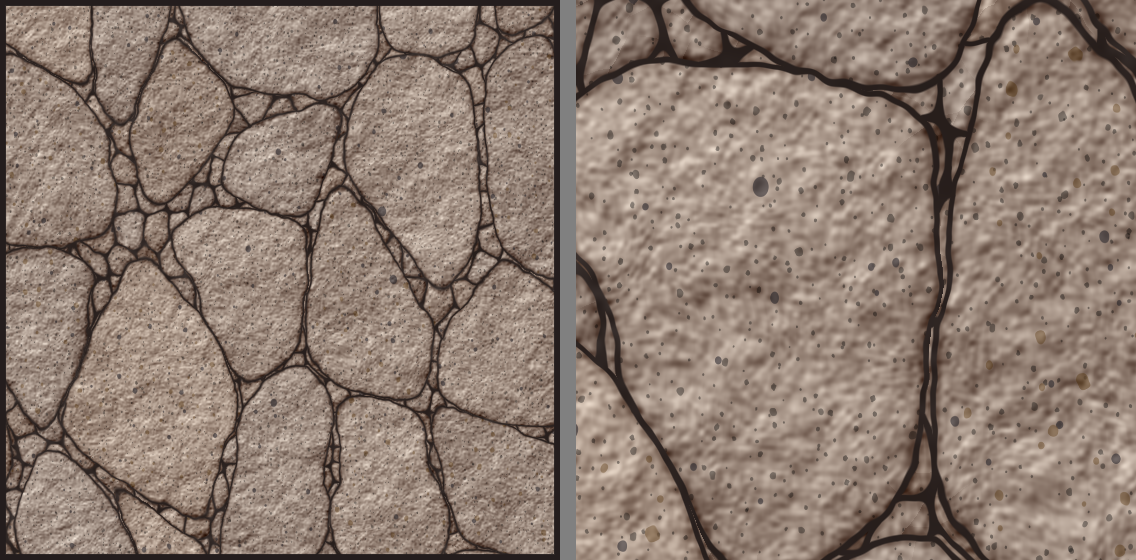
Left, the full canvas; right, a detail of the centre.
Reproduce this texture procedurally as a WebGL 2 fragment shader.

```glsl
#version 300 es
precision highp float;
// Dry-laid wall of rough, pitted tan stones with small chips in the gaps, in a thin dark frame.
uniform vec2 u_resolution;
out vec4 fragColor;

const vec3 BODY = vec3(0.622, 0.549, 0.499);       // mean lit stone
const vec3 TONE_TINT = vec3(1.0, 1.05, 1.03);      // colour change per unit of tone
const vec3 JOINT_COLOR = vec3(0.15, 0.115, 0.105);
const vec3 FRAME_COLOR = vec3(0.14, 0.115, 0.115);
const vec3 CLAST_COLOR = vec3(0.30, 0.27, 0.27);
const vec3 OCHRE_COLOR = vec3(0.43, 0.32, 0.20);
const vec2 STONE_GRID = vec2(4.7, 3.1);            // large stones across and up
const vec2 CHIP_GRID = vec2(23.0, 18.0);           // filler stones across and up
const vec2 LIGHT = vec2(-0.45, 0.89);
const float JOINT = 0.0017;                        // half width of a tight joint
const float FRAME = 0.0104;
const float RELIEF = 0.19;

vec2 hash2(vec2 p) {
  vec3 a = fract(p.xyx * vec3(0.1031, 0.1030, 0.0973));
  a += dot(a, a.yzx + 33.33);
  return fract((a.xx + a.yz) * a.zy);
}

float noise(vec2 p) {
  vec2 i = floor(p), f = fract(p);
  f = f * f * (3.0 - 2.0 * f);
  return mix(mix(hash2(i).x, hash2(i + vec2(1, 0)).x, f.x),
             mix(hash2(i + vec2(0, 1)).x, hash2(i + vec2(1, 1)).x, f.x), f.y);
}

vec2 warp(vec2 p, float frequency) {
  return vec2(noise(p * frequency + 11.0), noise(p * frequency + 47.0)) - 0.5;
}

struct Cell { float dist; vec2 id; vec2 toEdge; };

vec2 seed(vec2 c) { return c + 0.5 + 0.8 * (hash2(c + 19.0) - 0.5); }

float cellPower(vec2 q, vec2 c, float spread) {
  vec2 o = q - seed(c);
  return dot(o, o) - spread * hash2(c + 83.0).x;
}

// Weighted Voronoi cell with corners rounded over the given radius.
Cell stoneCell(vec2 p, vec2 grid, float spread, float rounding) {
  vec2 q = p * grid, base = floor(q);
  Cell cell = Cell(0.0, base, LIGHT);
  float best = 1e4;
  for (int y = -2; y <= 2; y++) for (int x = -2; x <= 2; x++) {
    vec2 c = base + vec2(x, y);
    float power = cellPower(q, c, spread);
    if (power < best) { best = power; cell.id = c; }
  }
  float sum = 0.0, nearest = 1e4;
  for (int y = -2; y <= 2; y++) for (int x = -2; x <= 2; x++) {
    vec2 c = base + vec2(x, y);
    if (c == cell.id) continue;
    vec2 normal = (seed(c) - seed(cell.id)) * grid;
    float d = (cellPower(q, c, spread) - best) / (2.0 * length(normal));
    sum += exp(-d / rounding);
    if (d < nearest) { nearest = d; cell.toEdge = normalize(normal); }
  }
  cell.dist = -rounding * log(max(sum, 1e-20));
  return cell;
}

// Irregular scattered spots; size is a fraction of one scatter cell.
float specks(vec2 p, float count, float chance, float size) {
  vec2 q = p * count, c = floor(q), kind = hash2(c + 57.0);
  float radius = size * mix(0.35, 1.0, kind.y * kind.y);
  vec2 o = q - c - mix(vec2(radius), vec2(1.0 - radius), hash2(c));
  float edge = length(o * vec2(1.25, 1.0)) - radius * (0.55 + 0.45 * noise(q * 6.0));
  float blur = 0.8 * count / u_resolution.y;
  return step(kind.x, chance) * (1.0 - smoothstep(-blur, blur, edge));
}

// Slope toward the light, summed over octaves of bumps.
float relief(vec2 p) {
  float sum = 0.0, frequency = 17.0, weight = 0.55;
  for (int i = 0; i < 5; i++) {
    vec2 q = p * frequency + float(i) * 31.0;
    sum += weight * (noise(q) - noise(q + 0.5 * LIGHT));
    frequency *= 1.95;
    weight = min(weight * 1.22, 1.15);
  }
  return sum;
}

vec3 stoneColor(vec2 p, Cell cell, float dist) {
  vec2 trait = hash2(cell.id + 7.0), style = hash2(cell.id + 131.0);
  vec2 q = p + trait * 3.0 + 2.0;
  float tone = RELIEF * relief(q + 0.012 * warp(q, 22.0));
  tone += 0.07 * (noise(q * 9.0) - 0.5) + 0.14 * (noise(q * 250.0) - 0.5);

  // Slanted tool marks, stronger on some stones
  float angle = mix(0.3, 1.2, style.x);
  vec2 along = vec2(cos(angle), sin(angle)), across = vec2(-along.y, along.x);
  vec2 mark = vec2(dot(q, along) * 14.0, dot(q, across) * 85.0);
  float patches = smoothstep(0.45, 0.75, noise(q * 8.0 + 5.0));
  tone += 0.22 * style.y * patches * (noise(mark) - noise(mark + vec2(0.0, 0.6)));

  // Rounded rim and cast shade
  float rim = 1.0 - smoothstep(0.0, 0.018, dist);
  tone += rim * (0.07 * dot(cell.toEdge, LIGHT) - 0.05);
  tone -= 0.13 * (1.0 - smoothstep(0.0, 0.005, dist));
  tone += 0.05 * (trait.x - 0.5);

  vec3 color = BODY + tone * TONE_TINT + vec3(0.012, 0.0, -0.012) * (trait.y - 0.5);
  // Pits, dark clasts and ochre hollows
  color *= 1.0 - 0.38 * specks(q, 120.0, 0.36, 0.30);
  color *= 1.0 - 0.35 * specks(q + 0.37, 72.0, 0.25, 0.28);
  float clast = max(specks(q, 34.0, 0.24, 0.22), specks(q + 0.7, 9.0, 0.10, 0.13));
  color = mix(color, CLAST_COLOR + 0.4 * tone, 0.85 * clast);
  float ochre = specks(q + 1.3, 42.0, 0.35 * step(0.6, style.x), 0.30);
  return mix(color, OCHRE_COLOR + 0.5 * tone, 0.6 * ochre);
}

void main() {
  vec2 p = gl_FragCoord.xy / u_resolution.y;
  float pixel = 1.0 / u_resolution.y;
  vec2 bent = p + 0.07 * warp(p, 3.2) + 0.009 * warp(p, 24.0) + 0.003 * warp(p, 95.0);

  // Large stones, then chips wherever the gap is wide enough
  Cell cell = stoneCell(bent + 3.0, STONE_GRID, 0.32, 0.019);
  float gap = JOINT + 0.014 * smoothstep(0.62, 0.85, noise(p * 6.0 + 9.0));
  float dist = cell.dist - gap;
  Cell chip = stoneCell(bent + 5.0, CHIP_GRID, 0.2, 0.003);
  float chipDist = min(chip.dist, -dist - JOINT) - JOINT;
  if (chipDist > dist) { cell = chip; dist = chipDist; }

  vec3 joint = JOINT_COLOR + 0.10 * noise(p * 130.0) * noise(p * 14.0);
  vec3 color = mix(joint, stoneColor(p, cell, dist), smoothstep(-pixel, pixel, dist));

  // Frame
  vec2 inset = min(p, u_resolution / u_resolution.y - p);
  float inside = smoothstep(-0.5 * pixel, 0.5 * pixel, min(inset.x, inset.y) - FRAME);
  fragColor = vec4(clamp(mix(FRAME_COLOR, color, inside), 0.0, 1.0), 1.0);
}
```
